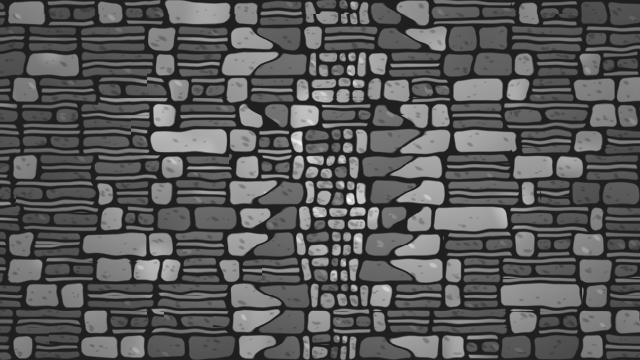
Write a WebGL 1 fragment shader that draws this texture.

```glsl
precision highp float;
// Grey dry-stone wall: wavy courses are divided into jittered modules, and each
// module is cut into boulders, dark slabs with slivers, bricks or curved pairs.
// Tapered rounded boxes give the stones; spots and soft light finish them.
uniform vec2 u_resolution;

const float ROWS = 14.0;
const float PITCH = 0.195;
const float GAP = 0.0036;
const float MORTAR = 0.12;
const float DARK = 0.385;
const float SLIVER = 0.52;
const float LIGHT = 0.59;

struct Stone { vec4 rect; float tone; float cutDist; };

float hash(vec2 p) {
  p = fract((p + 7.31) * vec2(0.1234, 0.4567));
  p += dot(p, p.yx + 45.32);
  return fract(p.x * p.y * 13.7);
}

float noise(vec2 p) {
  vec2 i = floor(p), f = fract(p);
  f = f * f * (3.0 - 2.0 * f);
  return mix(mix(hash(i), hash(i + vec2(1, 0)), f.x),
             mix(hash(i + vec2(0, 1)), hash(i + vec2(1, 1)), f.x), f.y);
}

// Keep the side of a rectangle (x0, y0, x1, y1) that holds the coordinate
vec4 cutX(vec4 r, float x, float t) {
  float m = mix(r.x, r.z, t);
  return x < m ? vec4(r.xy, m, r.w) : vec4(m, r.yzw);
}
vec4 cutY(vec4 r, float y, float t) {
  float m = mix(r.y, r.w, t);
  return y < m ? vec4(r.xyz, m) : vec4(r.x, m, r.zw);
}

// Three layers: slab, sliver, slab or sliver, slab, sliver
Stone slabStack(vec4 r, vec2 p, float seed) {
  float y = (p.y - r.y) / (r.w - r.y);
  bool core = seed < 0.6;
  float low = core ? 0.38 : 0.24;
  bool middle = y > low && y < 1.0 - low;
  vec4 layer = cutY(r, p.y, low);
  if (y > low) layer = cutY(layer, p.y, (1.0 - 2.0 * low) / (1.0 - low));
  if (!core && middle) layer = cutX(layer, p.x, 0.35 + 0.4 * fract(seed * 37.0));
  return Stone(layer, middle == core ? SLIVER : DARK, -1.0);
}

// Small bricks between two upright stones
Stone brickGroup(vec4 r, vec2 p, float seed) {
  float x = (p.x - r.x) / (r.z - r.x);
  if (x < 0.17) return Stone(cutX(r, p.x, 0.17), LIGHT, -1.0);
  if (x > 0.83) return Stone(cutX(r, p.x, 0.83), LIGHT, -1.0);
  vec4 inner = vec4(mix(r.x, r.z, 0.17), r.y, mix(r.x, r.z, 0.83), r.w);
  vec4 b = cutY(inner, p.y, 0.44 + 0.16 * seed);
  float first = 0.25 + 0.3 * hash(b.yw * 613.0);
  float split = mix(b.x, b.z, first);
  b = cutX(b, p.x, first);
  if (p.x > split) b = cutX(b, p.x, 0.52);
  return Stone(b, hash(b.xy * 719.0) < 0.25 ? DARK : LIGHT, -1.0);
}

// A pale and a dark boulder that meet along an S curve
Stone curvedPair(vec4 r, vec2 p, float side, float seed) {
  float y = (p.y - r.y) / (r.w - r.y);
  float lean = seed < 0.5 ? -1.0 : 1.0;
  float bend = lean * 0.075 * (smoothstep(0.1, 0.9, y) - 0.5);
  float d = p.x - 0.5 * (r.x + r.z) - bend;
  vec4 area = d < 0.0 ? vec4(r.xy, r.z - 0.07, r.w) : vec4(r.x + 0.07, r.yzw);
  return Stone(area, d * side > 0.0 ? LIGHT : DARK, GAP - abs(d) / 1.5);
}

Stone chooseStone(vec4 r, vec2 p, float column, float seed) {
  float pick = fract(seed * 17.3);
  if (abs(column) < 0.5 && seed < 0.85) return brickGroup(r, p, pick);
  if (abs(column) < 1.5 && seed < 0.7) return curvedPair(r, p, sign(column), pick);
  if (seed < 0.17) return Stone(r, LIGHT, -1.0);
  if (seed < 0.42) return Stone(cutX(r, p.x, 0.4 + 0.2 * pick), pick < 0.55 ? DARK : LIGHT, -1.0);
  float t = 0.25 + 0.2 * pick;
  if (seed > 0.64) {
    vec4 part = cutX(r, p.x, t);
    if (p.x < mix(r.x, r.z, t)) return Stone(part, LIGHT, -1.0);
    r = part;
  }
  return slabStack(r, p, pick);
}

// Rounded box whose sides taper inwards only
float stoneDistance(vec2 q, vec2 halfSize, vec2 taper) {
  vec2 h = halfSize * (1.0 - abs(taper) * (0.5 + 0.5 * sign(taper) * clamp(q / halfSize, -1.0, 1.0).yx)) - GAP;
  float radius = min(0.015, 0.8 * min(h.x, h.y));
  vec2 e = abs(q) - h + radius;
  return length(max(e, 0.0)) + min(max(e.x, e.y), 0.0) - radius;
}

float smoothMax(float a, float b, float k) {
  float h = max(k - abs(a - b), 0.0) / k;
  return max(a, b) + h * h * k * 0.25;
}

// Flat oval stains, darker or now and then paler
float stains(vec2 q, vec2 halfSize, float id, float px) {
  float shade = 1.0;
  for (int i = 0; i < 4; i++) {
    vec2 key = vec2(id * 311.0, float(i) * 5.0);
    vec2 d = q - (vec2(hash(key), hash(key + 1.7)) - 0.5) * 1.3 * halfSize;
    float big = hash(key + 3.1);
    d.y += (big - 0.5) * d.x;
    float oval = (length(d * vec2(0.65, 1.0)) - mix(0.0015, 0.0065, big * big)) ;
    shade = mix(shade, big > 0.93 ? 1.2 : 0.78, 1.0 - smoothstep(-px, px, oval));
  }
  return shade;
}

void main() {
  float px = 1.0 / u_resolution.y;
  vec2 uv = gl_FragCoord.xy * px;
  vec2 middle = vec2(0.5 * u_resolution.x * px + 0.04, 0.5);
  vec2 wobble = vec2(noise(uv * 26.0), noise(uv * 22.0 + 40.0)) - 0.5;
  vec2 p = uv + wobble * vec2(0.012, 0.009);

  // Course and module
  float row = floor(p.y * ROWS);
  float column = floor((p.x - middle.x) / PITCH + 0.5);
  float start = middle.x + PITCH * (column - 0.5 + 0.35 * (hash(vec2(column, row)) - 0.5));
  float end = middle.x + PITCH * (column + 0.5 + 0.35 * (hash(vec2(column + 1.0, row)) - 0.5));
  column += step(end, p.x) - step(p.x, start);
  start = middle.x + PITCH * (column - 0.5 + 0.35 * (hash(vec2(column, row)) - 0.5));
  end = middle.x + PITCH * (column + 0.5 + 0.35 * (hash(vec2(column + 1.0, row)) - 0.5));
  vec4 module = vec4(start, row / ROWS, end, (row + 1.0) / ROWS);
  Stone stone = chooseStone(module, p, column, hash(vec2(column * 3.0 + 11.0, row * 7.0 + 5.0)));

  // Stone outline
  vec2 halfSize = 0.5 * (stone.rect.zw - stone.rect.xy);
  vec2 q = p - 0.5 * (stone.rect.xy + stone.rect.zw);
  float id = hash(stone.rect.xy * 97.0 + stone.rect.zw * 31.0);
  vec2 taper = (vec2(id, fract(id * 23.0)) - 0.5) * vec2(0.3, 0.36);
  float d = smoothMax(stoneDistance(q, halfSize, taper), stone.cutDist, 0.008);

  // Face shading and light falling off from the middle
  float tone = stone.tone * (0.93 + 0.14 * fract(id * 41.0));
  tone *= 1.0 + 0.08 * dot(q / halfSize, vec2(id - 0.5, 0.5));
  if (min(halfSize.x, halfSize.y) > 0.011) tone *= stains(q, halfSize, id, px);
  tone *= mix(1.15, 0.8, smoothstep(0.0, 0.95, length((uv - middle) * vec2(0.9, 1.0))));
  tone += 0.13 * smoothstep(0.68, 0.95, noise(uv * 7.0 + 3.0)) * step(DARK + 0.05, stone.tone);
  float cover = 1.0 - smoothstep(-px, px, d);
  gl_FragColor = vec4(vec3(mix(MORTAR, tone, cover)), 1.0);
}
```
